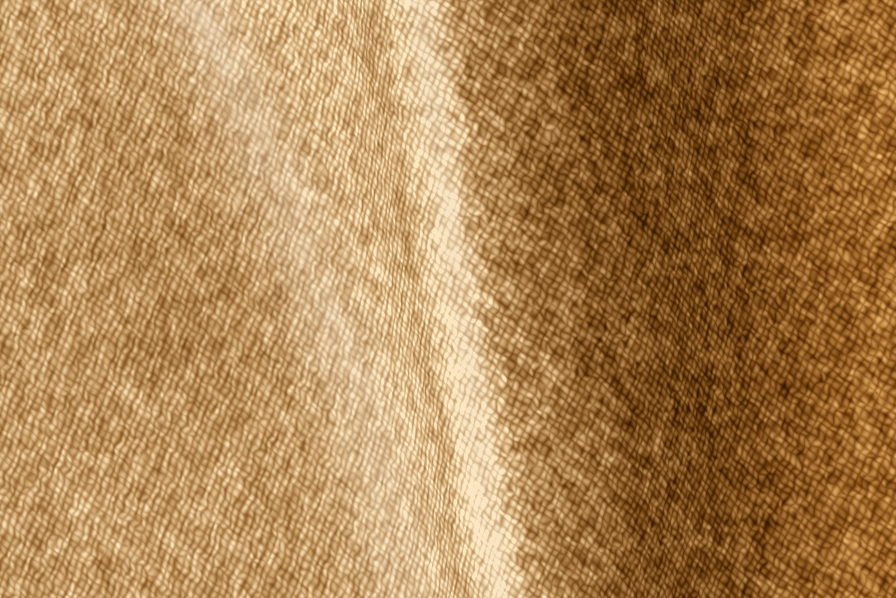
A WebGL 2 fragment shader for this texture:

```glsl
#version 300 es
precision highp float;
// Golden woven cloth with soft vertical folds, a bright ridge and pale sheen.
uniform vec2 u_resolution;
out vec4 fragColor;

float hash(vec2 p) {
  return fract(sin(dot(p, vec2(127.1, 311.7))) * 43758.5453);
}

float noise(vec2 p) {
  vec2 i = floor(p), f = fract(p);
  f = f * f * (3.0 - 2.0 * f);
  return mix(mix(hash(i), hash(i + vec2(1, 0)), f.x),
             mix(hash(i + vec2(0, 1)), hash(i + vec2(1, 1)), f.x), f.y);
}

float fbm(vec2 p) {
  float sum = 0.0, gain = 0.5;
  for (int i = 0; i < 4; i++) {
    sum += gain * noise(p);
    p = mat2(1.6, 1.2, -1.2, 1.6) * p + 7.3;
    gain *= 0.5;
  }
  return sum / 0.9375;
}

float bell(float x, float width) {
  return exp(-x * x / (width * width));
}

// Plain weave: threads alternate over and under, dark gaps at the crossings.
float weave(vec2 q) {
  vec2 wave = sin(3.14159 * q);
  vec2 lobe = abs(wave);
  float over = smoothstep(-0.4, 0.4, wave.x * wave.y);
  vec2 thread = (0.25 + 0.75 * lobe) * (0.4 + 0.6 * lobe.yx);
  return mix(thread.x, thread.y, over);
}

// Tan ramp: green and blue fall off faster than red in the shade.
vec3 clothColor(float tone) {
  float t = clamp(tone, 0.2, 1.0);
  return t * vec3(1.0, 0.36 + 0.557 * t, max(1.03 * t - 0.27, 0.04));
}

void main() {
  vec2 p = gl_FragCoord.xy / u_resolution.y;

  // Signed distances to the fold lines
  float crease = p.x - (0.765 - 0.16 * p.y);
  float ridge = crease - (0.068 + 0.03 * p.y);
  float slope = p.x - (0.68 - 0.2 * p.y - 0.16 * p.y * p.y);
  float fold = p.x - (1.11 + 0.22 * p.y * (1.0 - p.y));
  float rightSide = smoothstep(0.0, 0.16, crease);

  // Cloth coordinates, squeezed where the surface turns away
  float across = crease + 0.25 * min(crease, 0.0)
    + 0.05 * atan(crease / 0.045) + 0.08 * atan(fold / 0.1);
  vec2 q = mat2(0.82, 0.57, -0.57, 0.82) * vec2(across, p.y) * 76.0;
  float footprint = max(length(dFdx(q)), length(dFdy(q)));
  float detail = 1.0 - 0.6 * smoothstep(0.35, 0.75, footprint);
  q += 0.55 * vec2(noise(q * 0.75), noise(q * 0.75 + 31.0));

  // Broad light and shade
  float left = 0.76 + 0.08 * smoothstep(-0.18, 0.06, slope)
    - 0.07 * bell(length((p - vec2(0.3, 0.52)) * vec2(1.0, 0.8)), 0.25);
  float right = mix(0.78, 0.43, smoothstep(0.0, 0.44, crease));
  right += 0.15 * smoothstep(0.04, 0.34, fold);
  float tone = mix(left, right, rightSide);
  tone += 0.15 * bell(ridge, 0.05) - 0.05 * bell(crease - 0.01, 0.02);
  tone += 0.05 * (fbm(p * 6.0) - 0.5);

  // Threads: slanted dashes on the left, knotted cells on the right
  float dashes = noise(q * vec2(1.7, 0.55) + 19.0) - 0.5;
  float rows = noise(q * vec2(0.5, 1.5) + 43.0) - 0.5;
  float cells = noise(q * 1.05 + 5.0) - 0.5;
  float grain = noise(q * 2.1 + 11.0) - 0.5;
  float blotch = noise(q * 0.4 + 23.0) - 0.5;
  float stripe = -0.5 * cos(6.28318 * q.x);
  tone += detail * mix(0.20, 0.29, rightSide) * (weave(q) - 0.5);
  tone += detail * mix(0.07, 0.01, rightSide) * stripe;
  tone += detail * mix(0.15, 0.09, rightSide) * dashes;
  tone += detail * mix(0.06, 0.11, rightSide) * rows;
  tone += detail * mix(0.11, 0.22, rightSide) * cells;
  tone += detail * (0.09 * grain + mix(0.06, 0.09, rightSide) * blotch);

  // Warm dye toward the right, cool sheen along the lit folds
  vec3 color = clothColor(tone);
  color *= mix(vec3(1.0), vec3(1.05, 0.98, 0.8), smoothstep(1.1, 1.5, p.x));
  float sheen = 0.34 * bell(slope, 0.065) * (0.65 + 0.35 * p.y)
    + 0.28 * bell(ridge, 0.03);
  sheen *= 0.5 + 0.5 * fbm(p * 9.0 + 3.0) + 0.5 * noise(q * 0.6 + 61.0);
  color = mix(color, vec3(0.91, 0.85, 0.77), clamp(sheen, 0.0, 0.6));
  fragColor = vec4(clamp(color, 0.0, 1.0), 1.0);
}
```
